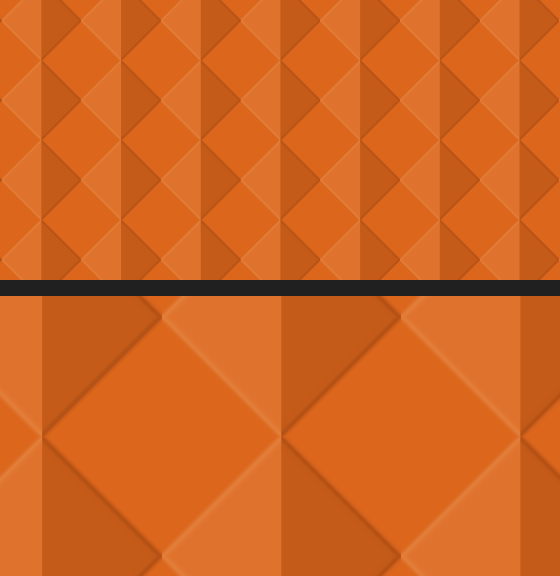
Top, the full canvas; bottom, a detail of the centre.
Write a Shadertoy shader that draws this pattern.

```glsl
const float PERIOD = 0.2846;                  // stud pitch, in canvas heights
const vec2 OFFSET = vec2(0.0015, -0.0006);    // lattice shift from the centre
const float EDGE_WIDTH = 0.0035;              // softness of the bevel line
const float EDGE_INSET = 0.001;
const float EDGE_STRENGTH = 0.75;

const vec3 BASE = vec3(0.860, 0.400, 0.110);
const vec3 LIT_FACE = vec3(0.875, 0.452, 0.178);
const vec3 DARK_FACE = vec3(0.772, 0.355, 0.095);
const vec3 LIT_EDGE = vec3(0.890, 0.510, 0.240);
const vec3 DARK_EDGE = vec3(0.680, 0.305, 0.080);

// Antialiased step over one pixel
float cover(float dist, float pixel) {
    return clamp(dist / pixel + 0.5, 0.0, 1.0);
}

// Signed distance to a diamond reaching 0.5 along each axis
float diamondDistance(vec2 p) {
    return (abs(p.x) + abs(p.y) - 0.5) * inversesqrt(2.0);
}

void mainImage(out vec4 fragColor, in vec2 fragCoord) {
    float pixel = 1.0 / iResolution.y;
    vec2 p = (fragCoord - 0.5 * iResolution.xy) * pixel - OFFSET;

    // Diamonds touch tip to tip at the cell borders
    vec2 lattice = p / PERIOD + vec2(0.5, 0.0);
    vec2 cell = fract(lattice) - 0.5;
    float dist = diamondDistance(cell) * PERIOD;

    // Left face lit, right face shaded
    float shade = cover(cell.x * PERIOD, pixel);
    vec3 face = mix(LIT_FACE, DARK_FACE, shade);
    vec3 color = mix(BASE, face, cover(-dist, pixel));

    // Soft bevel along the outline
    float t = (dist + EDGE_INSET) / EDGE_WIDTH;
    vec3 edge = mix(LIT_EDGE, DARK_EDGE, shade);
    color = mix(color, edge, EDGE_STRENGTH * exp(-t * t));

    fragColor = vec4(color, 1.0);
}
```
